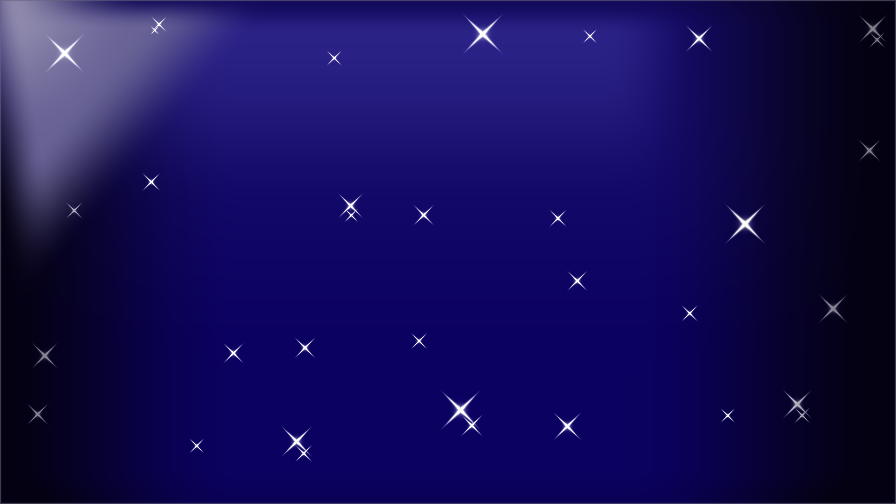
Write a Shadertoy shader that draws this background.

```glsl
// Night-blue panel with shaded sides, a pale wedge of light in the upper left
// corner and a soft sheen along the top. Four-armed sparkles are scattered by
// jittering one per cell of a coarse grid, some with a small companion.

const vec2 GRID = vec2(7.0, 4.0);
const vec3 DEEP_BLUE = vec3(0.042, 0.002, 0.375);
const vec3 UPPER_BLUE = vec3(0.080, 0.042, 0.415);
const vec3 NIGHT = vec3(0.015, 0.005, 0.070);
const vec3 SHEEN = vec3(0.085, 0.090, 0.110);
const vec3 HAZE = vec3(0.410, 0.390, 0.585);
const vec3 BRIGHT_HAZE = vec3(0.580, 0.560, 0.690);

vec2 hash2(vec2 cell) {
    vec2 k = vec2(dot(cell, vec2(127.1, 311.7)), dot(cell, vec2(269.5, 183.3)));
    return fract(sin(k) * 43758.5);
}

// Signed distance to a line through a and b, positive on the left of a -> b
float sideOf(vec2 p, vec2 a, vec2 b) {
    vec2 dir = normalize(b - a);
    return dot(p - a, vec2(-dir.y, dir.x));
}

// One tapering arm pair lying along the first axis of q
float arm(vec2 q, float len, float pixel) {
    float taper = clamp(1.0 - q.x / len, 0.0, 1.0);
    float width = max(0.065 * len * taper, 0.55 * pixel);
    return exp(-q.y * q.y / (width * width)) * smoothstep(0.0, 0.65, taper);
}

// Diagonal cross with a small soft core
float sparkle(vec2 d, float size, float pixel) {
    vec2 q = abs(vec2(d.x + d.y, d.x - d.y)) * 0.7071;
    float len = size * 1.4142;
    float halo = 0.45 * exp(-dot(d, d) / (0.07 * size * size));
    return max(arm(q, len, pixel), arm(q.yx, len, pixel)) + halo;
}

float sparkleField(vec2 p, float aspect, float pixel) {
    float light = 0.0;
    for (float row = 0.0; row < GRID.y; row++) {
        for (float column = 0.0; column < GRID.x; column++) {
            vec2 cell = vec2(column, row);
            vec2 jitter = hash2(cell + 3.0);
            vec2 pick = hash2(cell + 41.0);
            vec2 center = (cell + 0.16 + 0.68 * jitter) / GRID * vec2(aspect, 1.0);
            float size = mix(0.014, 0.037, pick.x) + 0.008 * step(0.85, pick.x);
            light = max(light, sparkle(p - center, size, pixel));
            if (pick.y > 0.82) {
                vec2 offset = vec2(pick.x - 0.5, -0.55) * size * 1.3;
                light = max(light, sparkle(p - center - offset, size * 0.55, pixel));
            }
        }
    }
    return min(light, 1.0);
}

// Amount of darkness creeping in from the left and right sides
float sideShade(vec2 uv) {
    float left = smoothstep(0.27, -0.01, uv.x) * smoothstep(1.15, 0.55, uv.y);
    float right = smoothstep(0.70, 0.99, uv.x);
    float floorFade = 0.12 * smoothstep(0.07, 0.0, uv.y);
    return clamp(max(left, right) + floorFade, 0.0, 1.0);
}

// Wedge of light narrowing downwards from the upper left corner
float wedge(vec2 p) {
    float slope = sideOf(p, vec2(0.07, 0.50), vec2(0.45, 0.95));
    float leftEdge = sideOf(p, vec2(0.06, 0.50), vec2(0.0, 0.86));
    float topFade = mix(smoothstep(1.01, 0.94, p.y), 1.0, smoothstep(0.30, 0.0, p.x));
    return smoothstep(-0.05, 0.13, slope) * smoothstep(0.05, -0.06, leftEdge) * topFade;
}

vec3 backdrop(vec2 uv, vec2 p) {
    vec3 color = mix(DEEP_BLUE, UPPER_BLUE, smoothstep(0.25, 0.80, uv.y));
    float sheen = smoothstep(0.58, 0.93, uv.y) * smoothstep(1.0, 0.93, uv.y);
    color += SHEEN * sheen * smoothstep(0.79, 0.67, uv.x);
    color *= 1.0 - 0.15 * smoothstep(0.94, 1.0, uv.y);
    color = mix(color, NIGHT, sideShade(uv));
    vec3 haze = mix(HAZE, BRIGHT_HAZE, smoothstep(0.28, 0.0, distance(p, vec2(0.0, 1.0))));
    return mix(color, haze, wedge(p));
}

void mainImage(out vec4 fragColor, in vec2 fragCoord) {
    vec2 uv = fragCoord / iResolution.xy;
    vec2 p = fragCoord / iResolution.y;
    float aspect = iResolution.x / iResolution.y;
    float pixel = 1.0 / iResolution.y;

    vec3 color = backdrop(uv, p);

    // Sparkles dim where the sides are dark
    float light = sparkleField(p, aspect, pixel);
    float strength = 1.0 - 0.5 * smoothstep(0.4, 0.95, sideShade(uv));
    vec3 tint = mix(vec3(0.72, 0.70, 0.95), vec3(1.0), light);
    color = mix(color, tint, light * strength);

    // Hairline frame
    vec2 inset = min(p, vec2(aspect, 1.0) - p);
    float frame = smoothstep(0.0035, 0.0010, min(inset.x, inset.y));
    color = mix(color, vec3(0.40, 0.39, 0.50), 0.6 * frame);

    fragColor = vec4(color, 1.0);
}
```
